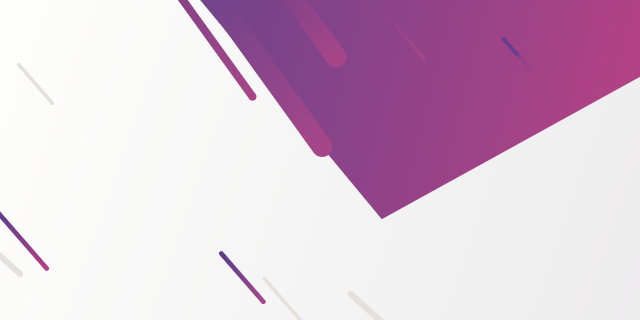
Write a WebGL 1 fragment shader that draws this background.

```glsl
precision highp float;

uniform vec2 u_resolution;

// Colours
const vec3 PAPER_LIGHT = vec3(0.995, 0.995, 0.99);
const vec3 PAPER_SHADE = vec3(0.93, 0.925, 0.93);
const vec3 PANEL_VIOLET = vec3(0.44, 0.265, 0.55);
const vec3 PANEL_PINK = vec3(0.69, 0.26, 0.52);
const vec3 INK = vec3(0.34, 0.24, 0.55);
const vec3 PLUM = vec3(0.52, 0.26, 0.53);
const vec3 ROSE = vec3(0.65, 0.275, 0.535);
const vec3 MAGENTA = vec3(0.70, 0.25, 0.52);
const vec3 GREY = vec3(0.89, 0.88, 0.865);

// Panel corner and the directions of its two edges
const vec2 PANEL_TIP = vec2(1.193, 0.315);
const vec2 PANEL_LEFT = vec2(-0.638, 0.770);
const vec2 PANEL_RIGHT = vec2(0.876, 0.483);
const float PANEL_TILT = 0.25;
const float PAPER_TILT = 0.35;

// Bar directions, pointing down to the right
const vec2 STEEP = vec2(0.585, -0.811);
const vec2 SLANT = vec2(0.657, -0.754);
const vec2 SHALLOW = vec2(0.744, -0.668);

// Bar radii
const float HAIR = 0.0055;
const float THIN = 0.0073;
const float MEDIUM = 0.0095;
const float BOLD = 0.0125;
const float WIDE = 0.0325;

float cover(float dist) {
  return clamp(0.5 - dist * u_resolution.y, 0.0, 1.0);
}

// Signed distance to the wedge that opens upward from its tip
float panelDistance(vec2 p) {
  vec2 q = p - PANEL_TIP;
  float left = dot(q, vec2(-PANEL_LEFT.y, PANEL_LEFT.x));
  float right = dot(q, vec2(PANEL_RIGHT.y, -PANEL_RIGHT.x));
  return max(left, right);
}

// Round-capped bar ending at tip; colour and opacity run from tail to tip
void bar(inout vec3 color, vec2 p, vec2 tip, vec2 dir, float len, float radius,
         vec4 tailColor, vec4 tipColor) {
  vec2 q = p - tip + dir * len;
  float along = clamp(dot(q, dir), 0.0, len);
  float dist = length(q - dir * along) - radius;
  vec4 paint = mix(tailColor, tipColor, along / len);
  color = mix(color, paint.rgb, paint.a * cover(dist));
}

void greyBar(inout vec3 color, vec2 p, vec2 tip, vec2 dir, float len, float radius) {
  bar(color, p, tip, dir, len, radius, vec4(GREY, 1.0), vec4(GREY, 1.0));
}

void main() {
  vec2 p = gl_FragCoord.xy / u_resolution.y;
  float drop = 1.0 - p.y;

  // Paper
  float paperShade = (p.x + PAPER_TILT * drop) / (2.0 + PAPER_TILT);
  vec3 color = mix(PAPER_LIGHT, PAPER_SHADE, clamp(paperShade, 0.0, 1.0));

  // Grey dashes
  greyBar(color, p, vec2(0.164, 0.677), SLANT, 0.16, HAIR);
  greyBar(color, p, vec2(0.943, -0.005), SLANT, 0.178, HAIR);
  greyBar(color, p, vec2(0.063, 0.144), SHALLOW, 0.13, MEDIUM);
  greyBar(color, p, vec2(1.203, -0.015), SHALLOW, 0.144, MEDIUM);

  // Panel
  float panelMix = (p.x - 0.625 + PANEL_TILT * drop) / 1.375;
  vec3 panel = mix(PANEL_VIOLET, PANEL_PINK, clamp(panelMix, 0.0, 1.0));
  color = mix(color, panel, cover(panelDistance(p)));

  // Broad bars along the panel
  bar(color, p, vec2(0.789, 0.698), STEEP, 0.42, BOLD, vec4(PLUM, 1.0), vec4(ROSE, 1.0));
  bar(color, p, vec2(1.0065, 0.542), STEEP, 0.6, WIDE, vec4(PANEL_VIOLET, 1.0), vec4(ROSE, 1.0));
  bar(color, p, vec2(1.0495, 0.822), STEEP, 0.26, WIDE, vec4(PLUM, 0.8), vec4(ROSE, 1.0));

  // Fine streaks inside the panel
  bar(color, p, vec2(1.3255, 0.818), SLANT, 0.2, HAIR, vec4(ROSE, 0.0), vec4(ROSE, 1.0));
  bar(color, p, vec2(1.6615, 0.781), SLANT, 0.075, HAIR, vec4(INK, 0.5), vec4(PLUM, 0.2));
  bar(color, p, vec2(1.6146, 0.831), SLANT, 0.062, HAIR, vec4(INK, 0.9), vec4(INK, 0.7));

  // Two-tone dashes on the paper
  bar(color, p, vec2(0.146, 0.161), SLANT, 0.24, THIN, vec4(INK, 1.0), vec4(MAGENTA, 1.0));
  bar(color, p, vec2(0.823, 0.057), SLANT, 0.2, THIN, vec4(INK, 1.0), vec4(ROSE, 1.0));

  gl_FragColor = vec4(color, 1.0);
}
```
